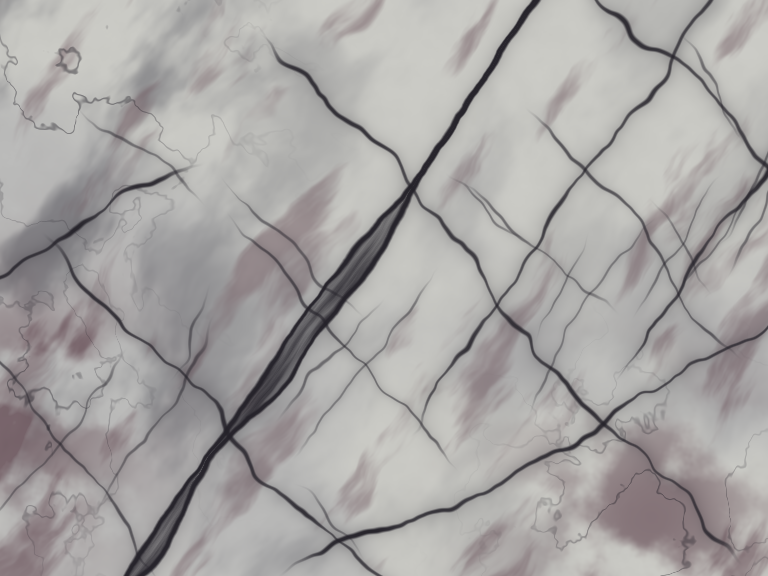
A Shadertoy shader for this texture:

```glsl
const vec3 STONE = vec3(0.79, 0.79, 0.77);
const vec3 SHADE = vec3(0.71, 0.71, 0.71);
const vec3 SMOKE = vec3(0.46, 0.46, 0.48);
const vec3 MAUVE = vec3(0.43, 0.34, 0.37);
const vec3 INK = vec3(0.14, 0.13, 0.16);
const float RISE = 0.969;      // angle of the steep rising veins
const float FALL = -0.838;     // angle of the falling cross veins
const float SLANT = 0.489;     // angle of the shallow rising veins
const float WANDER = 0.085;    // slow drift of a vein
const float KINK = 0.011;      // small jagged steps
const float FADE = 0.09;       // taper at vein ends
const float VEIN_WIDTH = 0.0042;
const float HAIR_WIDTH = 0.0023;
const int CRACKS = 14;

float hash(vec2 p) {
    vec3 q = fract(vec3(p.xyx) * 0.1031);
    q += dot(q, q.yzx + 33.33);
    return fract((q.x + q.y) * q.z);
}

float noise(vec2 p) {
    vec2 i = floor(p), f = fract(p);
    f = f * f * (3.0 - 2.0 * f);
    return mix(mix(hash(i), hash(i + vec2(1, 0)), f.x),
               mix(hash(i + vec2(0, 1)), hash(i + vec2(1, 1)), f.x), f.y);
}

float fbm(vec2 p) {
    float sum = 0.0, amp = 0.516;
    for (int i = 0; i < 5; i++) {
        sum += amp * noise(p);
        p = mat2(1.6, 1.2, -1.2, 1.6) * p + 17.3;
        amp *= 0.5;
    }
    return sum;
}

// Coordinates along and across a direction
vec2 alignTo(vec2 p, float angle) {
    vec2 dir = vec2(cos(angle), sin(angle));
    return vec2(dot(p, dir), dot(p, vec2(-dir.y, dir.x)));
}

float screenInk(float a, float b) {
    return 1.0 - (1.0 - a) * (1.0 - b);
}

// Crooked tapered line: dark core with a weak halo
float vein(vec2 p, float angle, float offset, vec2 span, float width, float seed) {
    vec2 q = alignTo(p, angle);
    float bend = WANDER * (fbm(vec2(q.x * 4.0, seed)) - 0.5)
               + KINK * (noise(vec2(q.x * 24.0, seed + 5.5)) - 0.5);
    float d = abs(q.y - offset + bend);
    float body = smoothstep(span.x, span.x + FADE, q.x)
               * (1.0 - smoothstep(span.y - FADE, span.y, q.x));
    float vary = noise(vec2(q.x * 15.0, seed + 9.5));
    float w = width * (0.35 + 1.1 * vary) * (0.4 + 0.6 * body);
    float core = 1.0 - smoothstep(w * 0.25, w + 1.0 / iResolution.y, d);
    float halo = 0.22 * exp(-d / (width * 3.5));
    return body * screenInk(core * (0.65 + 0.35 * vary), halo);
}

// Main fracture: two strands that part and rejoin around grey stone
float fracture(vec2 p) {
    vec2 q = alignTo(p, RISE);
    float c = q.y + 0.193 + 0.035 * (fbm(vec2(q.x * 3.0, 3.7)) - 0.5);
    float gap = 0.002 + 0.017 * smoothstep(0.4, 0.95, noise(vec2(q.x * 5.0, 8.2)));
    float ragged = 0.005 * (fbm(vec2(q.x * 28.0, q.y * 9.0)) - 0.5);
    float side = abs(c + ragged);
    float w = 0.0025 + 0.004 * noise(vec2(q.x * 11.0, sign(c) * 4.0 + 6.0));
    float strand = 1.0 - smoothstep(w * 0.3, w + 0.0015, abs(side - gap));
    float fill = 1.0 - smoothstep(gap, gap + 0.003, side);
    float streak = fbm(vec2(q.x * 9.0, q.y * 120.0));
    float ink = screenInk(strand * 0.95, fill * (0.15 + 0.75 * streak));
    return screenInk(ink, 0.2 * exp(-max(side - gap, 0.0) / 0.012));
}

float veinNetwork(vec2 p) {
    float ink = fracture(p);
    // Veins parallel to the fracture
    for (int i = -2; i <= 4; i++) {
        if (i == 0) continue;
        float k = float(i);
        float major = (i == 2 || i == 4) ? 1.0 : 0.0;
        float start = 0.32 + 0.14 * k;
        vec2 span = vec2(start, start + mix(0.42, 1.0, major));
        float v = vein(p, RISE, -0.193 - 0.128 * k, span,
                       mix(HAIR_WIDTH, VEIN_WIDTH, major), 20.5 + k * 3.0);
        ink = screenInk(ink, v * mix(0.55, 0.95, major));
    }
    // Falling cross veins, every second one strong
    for (int i = 0; i < 6; i++) {
        float k = float(i), major = mod(k, 2.0);
        float start = -0.4 + 0.1 * k * (1.0 - major);
        vec2 span = vec2(start, start + mix(0.6, 1.25, major));
        float v = vein(p, FALL, 0.22 + 0.25 * k, span,
                       mix(HAIR_WIDTH, VEIN_WIDTH * 0.85, major), 50.5 + k * 3.0);
        ink = screenInk(ink, v * mix(0.7, 0.92, major));
    }
    // Shallow veins
    for (int i = 0; i < 2; i++) {
        float k = float(i);
        vec2 span = vec2(0.42 - 0.55 * k, 1.65 - k);
        ink = screenInk(ink, vein(p, SLANT, -0.24 + 0.7 * k, span, VEIN_WIDTH, 80.5 + k * 3.0));
    }
    // Scattered short cracks
    for (int i = 0; i < CRACKS; i++) {
        float k = float(i);
        vec2 at = vec2(1.33 * hash(vec2(k, 2.0)), hash(vec2(k, 7.0)));
        float angle = mix(RISE, FALL, mod(k, 2.0)) + 0.5 * (hash(vec2(k, 4.0)) - 0.5);
        vec2 q = alignTo(at, angle);
        float reach = 0.09 + 0.1 * hash(vec2(k, 9.0));
        float v = vein(p, angle, q.y, q.x + vec2(-reach, reach), HAIR_WIDTH * 0.85, 100.5 + k * 3.0);
        ink = screenInk(ink, 0.55 * v);
    }
    return ink;
}

void mainImage(out vec4 fragColor, in vec2 fragCoord) {
    vec2 p = fragCoord / iResolution.y;
    vec2 warp = vec2(fbm(p * 3.0 + 4.0), fbm(p * 3.0 + 31.0)) - 0.5;
    vec2 grainDir = alignTo(p + 0.12 * warp, RISE);

    // Pale body with soft clouds
    vec3 col = mix(STONE, SHADE, 0.8 * smoothstep(0.46, 0.74, fbm(p * 2.4 + 11.0)));
    col += 0.022 * (fbm(p * 32.0) - 0.5);

    // Grey smoke, denser on the left
    float left = 1.0 - smoothstep(0.1, 0.75, p.x);
    float smoke = smoothstep(0.48, 0.78, fbm(grainDir * vec2(4.0, 7.5) + 6.0));
    col = mix(col, SMOKE, smoke * (0.2 + 0.6 * left));

    // Mauve stains in the lower corners and faint slanted streaks
    float stainArea = exp(-24.0 * dot(p - vec2(1.13, 0.1), p - vec2(1.13, 0.1)))
                    + exp(-20.0 * dot(p - vec2(0.0, 0.27), p - vec2(0.0, 0.27)));
    float stain = stainArea * smoothstep(0.36, 0.68, fbm(p * 9.0 + 2.0));
    float streak = smoothstep(0.6, 0.8, fbm(grainDir * vec2(4.0, 15.0) + 40.0));
    col = mix(col, MAUVE, clamp(0.75 * stain + 0.5 * streak, 0.0, 0.85));

    // Hairline crackle inside stains and the upper left
    vec2 corner = p - vec2(0.13, 0.85);
    float crackArea = clamp(stainArea + exp(-18.0 * dot(corner, corner)), 0.0, 1.0);
    float crackle = 1.0 - smoothstep(0.0, 0.016, abs(fbm(grainDir * 8.0 + 70.0) - 0.5));
    col = mix(col, INK, 0.45 * crackle * crackArea);

    col = mix(col, INK, veinNetwork(p + 0.05 * warp));
    fragColor = vec4(clamp(col, 0.0, 1.0), 1.0);
}
```
